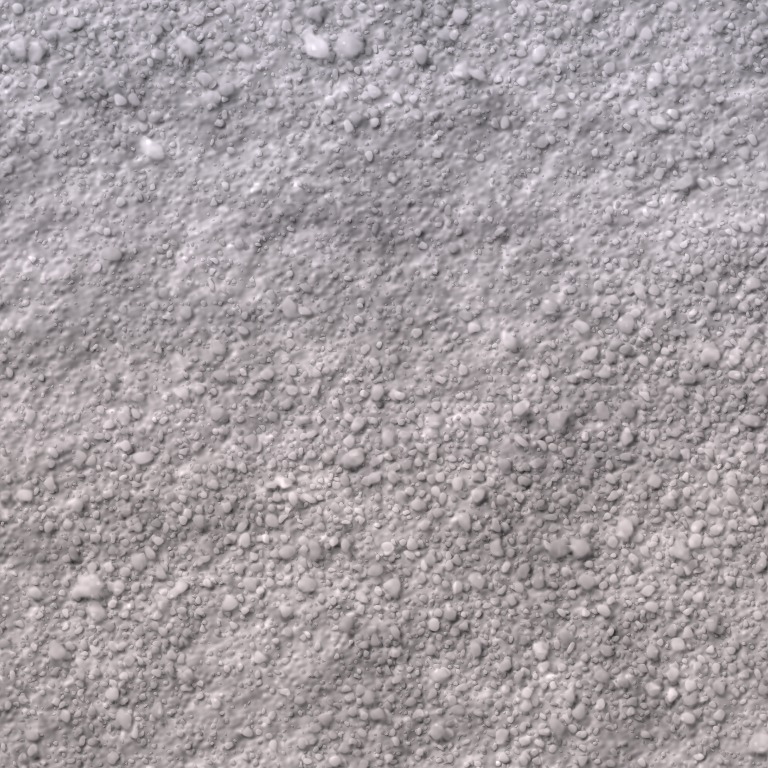
Reproduce this texture procedurally as a WebGL 2 fragment shader.

```glsl
#version 300 es
precision highp float;
// Pale mineral powder strewn with rounded crumbs, lit from the upper left.

uniform vec2 u_resolution;
out vec4 fragColor;

float hash(vec2 p) {
    return fract(sin(dot(p, vec2(127.1, 311.7))) * 43758.5453);
}

float noise(vec2 p) {
    vec2 i = floor(p), f = fract(p);
    f = f * f * (3.0 - 2.0 * f);
    return mix(mix(hash(i), hash(i + vec2(1, 0)), f.x),
               mix(hash(i + vec2(0, 1)), hash(i + vec2(1, 1)), f.x), f.y);
}

mat2 rotation(float a) {
    return mat2(cos(a), sin(a), -sin(a), cos(a));
}

// Crumbs gather below a rising diagonal and along the top edge
float crumbDensity(vec2 p) {
    float lower = smoothstep(0.25, -0.15, p.y - 0.33 - 0.38 * p.x);
    float upper = 0.6 * smoothstep(0.75, 0.95, p.y);
    float patches = smoothstep(0.2, 0.7, noise(p * 7.0 + 4.0));
    return 0.06 + (lower + upper) * (0.25 + 0.85 * patches);
}

// Slope shading of the loose powder, drawn out along a shallow diagonal
float powderRelief(vec2 p) {
    vec2 q = rotation(-0.4) * p;
    q.y *= 1.3;
    vec2 toLight = vec2(-0.2, 0.5);
    float sum = 0.0, scale = 22.0, amount = 0.11;
    for (int i = 0; i < 4; i++) {
        vec2 s = q * scale + float(i) * 17.3;
        sum += amount * (noise(s) - noise(s + toLight));
        scale *= 1.85;
        amount *= 1.25;
    }
    return sum;
}

// Lays one size of crumbs, with their shadows, over the given tone
float scatterCrumbs(float tone, vec2 p, float cells, float share, float evenness, float strength) {
    vec2 g = p * cells;
    vec2 home = floor(g);
    vec3 light = normalize(vec3(-0.5, 0.7, 0.5));
    vec2 wobble = vec2(noise(g * 2.6), noise(g * 2.6 + 31.0)) - 0.5;
    for (int j = 1; j >= -1; j--) {
        for (int i = -1; i <= 1; i++) {
            vec2 cell = home + vec2(i, j);
            vec2 key = cell + cells * 1.37;
            vec2 centre = cell + 0.2 + 0.6 * vec2(hash(key), hash(key + 7.1));
            float density = mix(crumbDensity(centre / cells), 1.0, evenness);
            if (hash(key + 13.7) > share * density) continue;

            float size = hash(key + 23.9);
            float radius = mix(0.22, 0.45, size * size);
            mat2 turn = rotation(6.283 * hash(key + 41.3));
            vec2 stretch = vec2(1.0, mix(1.0, 1.5, hash(key + 53.1)));
            vec2 d = (g - centre + wobble * 0.24) / radius;
            float dist = length(turn * d * stretch);
            float shade = length(turn * (d - vec2(0.35, -0.45)) * stretch);

            vec3 normal = vec3(d, sqrt(max(0.0, 1.0 - dist * dist)) + 0.2);
            float lit = dot(normalize(normal), light);
            float body = 0.625 + 0.17 * lit + 0.11 * (hash(key + 67.7) - 0.5);
            tone *= 1.0 - 0.3 * strength * smoothstep(1.45, 0.55, shade);
            tone = mix(tone, body, strength * smoothstep(1.15, 0.65, dist));
        }
    }
    return tone;
}

void main() {
    vec2 p = gl_FragCoord.xy / u_resolution;
    vec2 drift = rotation(-0.4) * p;

    // Powder bed
    float tone = 0.63 + powderRelief(p);

    // Crumbs from dust to pebbles
    tone = scatterCrumbs(tone, p, 120.0, 0.45, 0.7, 0.6);
    tone = scatterCrumbs(tone, p, 78.0, 0.6, 0.3, 0.75);
    tone = scatterCrumbs(tone, p, 52.0, 0.75, 0.1, 0.9);
    tone = scatterCrumbs(tone, p, 36.0, 0.5, 0.03, 0.95);
    tone = scatterCrumbs(tone, p, 23.0, 0.16, 0.02, 1.0);

    // Broad drifts, hollows and clumps
    tone += 0.09 * (noise(drift * vec2(4.0, 7.0)) - 0.5);
    tone += 0.10 * (noise(drift * vec2(10.0, 17.0) + 5.0) - 0.5);
    tone += 0.09 * (noise(drift * vec2(26.0, 38.0) + 11.0) - 0.5);

    // Fine grit and small glints
    tone += 0.09 * (noise(p * 150.0) - 0.5);
    tone += 0.10 * smoothstep(0.72, 1.0, noise(p * 125.0 + 9.0));

    // Stronger contrast; warm at the bottom, cooler and brighter at the top
    tone = 0.635 + 1.12 * (tone - 0.63) + 0.06 * smoothstep(0.6, 1.0, p.y);
    vec3 tint = mix(vec3(1.03, 0.975, 0.985), vec3(1.005, 0.98, 1.03), smoothstep(0.3, 1.0, p.y));
    fragColor = vec4(clamp(tone * tint, 0.0, 1.0), 1.0);
}
```
